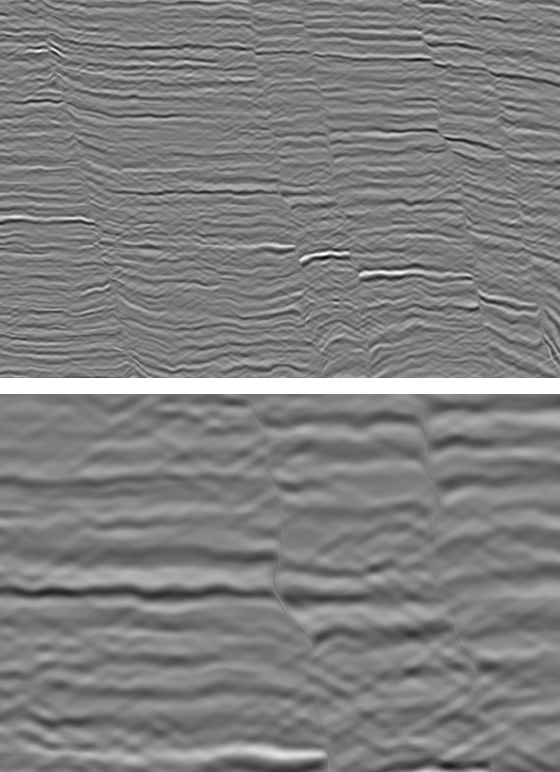
Top, the full canvas; bottom, a detail of the centre.
Give the GLSL for this texture, as a WebGL 1 fragment shader.

```glsl
precision highp float;

uniform vec2 u_resolution;

const float BASE_GREY = 0.49;
const float COARSE_GAIN = 0.085;
const float MEDIUM_GAIN = 0.095;
const float FINE_GAIN = 0.075;
const float HATCH_GAIN = 0.062;
const float MARKER_GAIN = 0.33;
const float HORIZON_GAIN = 0.22;
const float WAVELET_WIDTH = 0.0056;
const float FAULT_SOFTNESS = 0.0025;
const float FAULT_FADE = 0.006;
const float DRAG_LENGTH = 0.055;
const float DAMAGE_WIDTH = 0.03;
const float DIP_START = 0.8;
const float DIP_CURVE = 0.09;

// Fault shape: surface position, lean, shallow throw, throw growth.
const vec4 FAULT_WEST = vec4(0.098, 0.26, 0.030, 0.140);
const vec4 FAULT_MID_A = vec4(0.656, 0.19, 0.012, 0.015);
const vec4 FAULT_MID_B = vec4(0.790, 0.20, 0.010, 0.040);
const vec4 FAULT_EAST_A = vec4(1.100, 0.22, 0.012, 0.080);
const vec4 FAULT_EAST_B = vec4(1.250, 0.22, 0.005, 0.110);

float hash(vec2 cell) {
  vec3 q = fract(vec3(cell.xyx) * 0.1031);
  q += dot(q, q.yzx + 33.33);
  return fract((q.x + q.y) * q.z);
}

// Smooth value noise in -1..1.
float noise(vec2 p) {
  vec2 i = floor(p);
  vec2 f = fract(p);
  f = f * f * f * (f * (f * 6.0 - 15.0) + 10.0);
  float low = mix(hash(i), hash(i + vec2(1.0, 0.0)), f.x);
  float high = mix(hash(i + vec2(0.0, 1.0)), hash(i + 1.0), f.x);
  return 2.0 * mix(low, high, f.y) - 1.0;
}

// Noise without its slow vertical trend, leaving alternating bands.
float bands(vec2 p) {
  vec2 offset = vec2(0.0, 1.0);
  return noise(p) - 0.5 * (noise(p + offset) + noise(p - offset));
}

float wavelet(float offset) {
  float t = offset / WAVELET_WIDTH;
  return (1.0 - t * t) * exp(-0.5 * t * t);
}

float window(float x, float start, float end) {
  return smoothstep(start - 0.04, start + 0.04, x)
    * (1.0 - smoothstep(end - 0.04, end + 0.04, x));
}

// x: far side, y: bending beside it, z: broken rock, w: faded reflections.
vec4 faultEffect(vec2 p, vec4 fault) {
  float wobble = 0.012 * noise(vec2(fault.x * 70.0, p.y * 12.0));
  wobble += 0.006 * noise(vec2(fault.x * 90.0, p.y * 40.0));
  float d = p.x - fault.x - fault.y * p.y - wobble;
  float side = smoothstep(-FAULT_SOFTNESS, FAULT_SOFTNESS, d);
  float bend = side * exp(-max(d, 0.0) / DRAG_LENGTH);
  float broken = exp(-d * d / (DAMAGE_WIDTH * DAMAGE_WIDTH));
  return vec4(side, bend, broken, exp(-d * d / (FAULT_FADE * FAULT_FADE)));
}

float throwAt(vec4 fault, float depth) {
  return fault.z + fault.w * depth * depth;
}

float hatch(vec2 p, float slope) {
  return bands(vec2(p.x * 28.0, (p.y + slope * p.x) * 120.0));
}

void main() {
  vec2 p = gl_FragCoord.xy / u_resolution.y;
  p.y = 1.0 - p.y;
  float deep = p.y * p.y;

  // Undo faulting and dip to find the layer at this point.
  vec4 west = faultEffect(p, FAULT_WEST);
  vec4 midA = faultEffect(p, FAULT_MID_A);
  vec4 midB = faultEffect(p, FAULT_MID_B);
  vec4 eastA = faultEffect(p, FAULT_EAST_A);
  vec4 eastB = faultEffect(p, FAULT_EAST_B);
  float dip = max(p.x - DIP_START, 0.0);
  float layer = p.y - DIP_CURVE * dip * dip;
  layer += throwAt(FAULT_WEST, p.y) * (1.0 - west.x);
  layer -= throwAt(FAULT_MID_A, p.y) * midA.x;
  layer -= throwAt(FAULT_MID_B, p.y) * midB.x;
  layer -= throwAt(FAULT_EAST_A, p.y) * eastA.x;
  layer -= throwAt(FAULT_EAST_B, p.y) * eastB.x;
  layer += 0.035 * west.y;
  layer -= deep * (0.06 * midA.y + 0.04 * midB.y - 0.03 * eastA.y - 0.04 * eastB.y);

  // Gentle folds, small ripples and shattered fault zones.
  float damage = west.z + 0.4 * (midA.z + midB.z + eastA.z + eastB.z);
  layer += (0.003 + 0.020 * deep) * noise(p * vec2(6.0, 4.0) + 7.0);
  layer += (0.0022 + 0.008 * deep) * noise(p * vec2(20.0, 13.0));
  layer += 0.0022 * noise(p * vec2(48.0, 36.0) + 5.0);
  layer += 0.012 * damage * noise(p * vec2(34.0, 24.0) + 3.0);

  // Fine bedding.
  float bedding = COARSE_GAIN * bands(vec2(p.x * 3.0, layer * 72.0));
  bedding += MEDIUM_GAIN * bands(vec2(p.x * 8.0 + 5.0, layer * 100.0));
  bedding += FINE_GAIN * bands(vec2(p.x * 20.0 + 9.0, layer * 130.0));
  bedding *= 0.95 + 0.25 * noise(vec2(p.x * 2.5, layer * 12.0));
  float crossing = hatch(p, 0.55) + hatch(p + 4.0, -0.5);
  crossing *= 0.6 + 0.35 * noise(p * 6.0 + 11.0) + 0.35 * damage;

  // Strong horizons: one bright marker and several dark ones.
  float markerShare = 1.0 - 0.75 * window(p.x, 0.28, 0.66);
  float marker = wavelet(layer - 0.652) - 0.65 * wavelet(layer - 0.666);
  float dark = wavelet(layer - 0.127) + 0.8 * wavelet(layer - 0.309);
  dark += 1.1 * wavelet(layer - 0.512) * (0.3 + window(p.x, 0.26, 0.57));
  dark += 0.5 * wavelet(layer - 0.41) + 0.6 * wavelet(layer - 0.865);
  dark += wavelet(layer + 0.012) * window(p.x, 1.05, 1.35);
  float strength = 0.8 + 0.4 * noise(vec2(p.x * 9.0, layer * 6.0));
  float horizons = strength * (MARKER_GAIN * markerShare * marker - HORIZON_GAIN * dark);

  // Reflections die out on the fault planes themselves.
  float fade = max(max(west.w, max(midA.w, midB.w)), max(eastA.w, eastB.w));
  float layers = (bedding + horizons) * (1.0 - 0.85 * fade);
  float grey = BASE_GREY + layers + HATCH_GAIN * crossing;
  gl_FragColor = vec4(vec3(clamp(grey, 0.0, 1.0)), 1.0);
}
```
